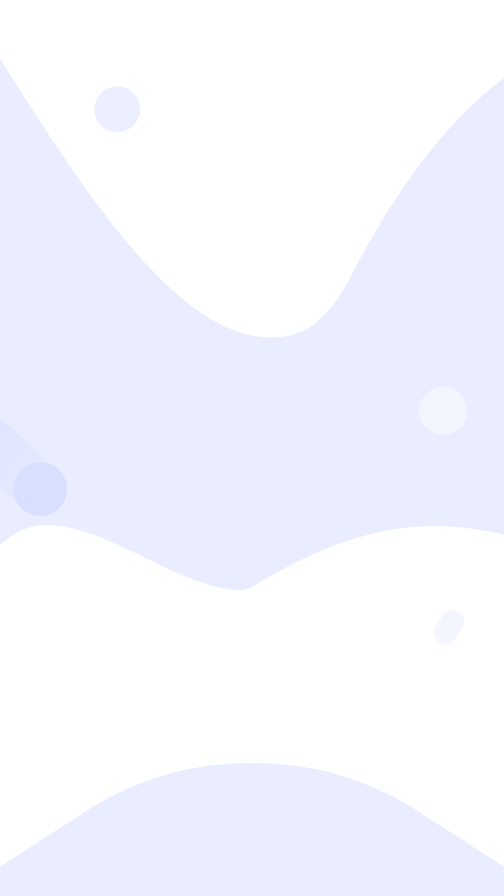
A WebGL 2 fragment shader for this background:

```glsl
#version 300 es
precision highp float;
// Flat lavender waves on white with a few pale discs, a pill and a fading trail.
// Wave edges are height curves joined from cubic Hermite spans; the small
// shapes are distance functions. All edges are smoothed over one pixel.
uniform vec2 u_resolution;
out vec4 fragColor;

// Cubic through knots a and b, each given as (x, y, slope)
float span(float x, vec3 a, vec3 b) {
  float w = b.x - a.x;
  float t = clamp((x - a.x) / w, 0.0, 1.0);
  float s = t * t * (3.0 - 2.0 * t);
  float u = 1.0 - t;
  return mix(a.y, b.y, s) + w * t * u * (a.z * u - b.z * t);
}

// Upper edge of the wide band: a deep valley, then a climb to the right
float bandTop(float x) {
  vec3 valley = vec3(2.32, 2.892, 0.0);
  vec3 bend = vec3(3.0, 2.38, -1.93);
  if (x < valley.x) return span(x, vec3(0.0, 0.5, 1.6), valley);
  if (x < bend.x) return span(x, valley, bend);
  return span(x, bend, vec3(4.32, 0.67, -0.75));
}

// Lower edge of the wide band: two crests with a tight dip between them
float bandBottom(float x) {
  vec3 crestLeft = vec3(0.38, 4.5, 0.0);
  vec3 dip = vec3(2.03, 5.058, 0.08);
  vec3 bend = vec3(2.19, 5.015, -0.62);
  vec3 crestRight = vec3(3.72, 4.51, 0.0);
  if (x < crestLeft.x) return span(x, vec3(0.0, 4.67, -0.85), crestLeft);
  if (x < dip.x) return span(x, crestLeft, dip);
  if (x < bend.x) return span(x, dip, bend);
  if (x < crestRight.x) return span(x, bend, crestRight);
  return span(x, crestRight, vec3(4.32, 4.58, 0.21));
}

// Symmetric hill: rounded top with straight flanks
float hillTop(float x) {
  float d = abs(x - 2.16);
  return span(d, vec3(0.0, 6.54, 0.0), vec3(1.41, 6.945, 0.63))
       + 0.645 * max(d - 1.41, 0.0);
}

// Coverage of the region where d is negative
float cover(float d) {
  float slope = length(vec2(dFdx(d), dFdy(d)));
  return clamp(0.5 - d / max(slope, 1e-5), 0.0, 1.0);
}

float disc(vec2 p, vec2 center, float radius) {
  return cover(length(p - center) - radius);
}

float pill(vec2 p, vec2 a, vec2 b, float radius) {
  vec2 ab = b - a;
  float t = clamp(dot(p - a, ab) / dot(ab, ab), 0.0, 1.0);
  return cover(length(p - a - ab * t) - radius);
}

void main() {
  // Canvas units: 4.32 wide and 7.68 tall, y measured down from the top
  vec2 uv = gl_FragCoord.xy / u_resolution;
  vec2 p = vec2(uv.x, 1.0 - uv.y) * vec2(4.32, 7.68);

  vec3 lavender = vec3(0.918, 0.929, 1.0);
  vec3 mist = vec3(0.953, 0.965, 1.0);
  vec3 color = vec3(1.0);

  // Wide band and bottom hill
  float band = cover(bandTop(p.x) - p.y) * cover(p.y - bandBottom(p.x));
  color = mix(color, lavender, max(band, cover(hillTop(p.x) - p.y)));

  // Trail running up and left from the blue disc, fading towards it
  vec2 head = vec2(0.345, 4.192);
  vec2 along = vec2(-0.75, -0.661);
  float reach = dot(p - head, along);
  float trail = pill(p, head, head + along * 1.5, 0.23);
  float fade = 1.0 - smoothstep(-0.1, 0.55, reach);
  color = mix(color, mix(vec3(0.878, 0.902, 1.0), lavender, 0.75 * fade), trail);

  // Discs and the small tilted pill
  color = mix(color, vec3(0.843, 0.878, 1.0), disc(p, head, 0.23));
  color = mix(color, vec3(0.922, 0.937, 1.0), disc(p, vec2(1.005, 0.937), 0.196));
  color = mix(color, mist, disc(p, vec2(3.797, 3.522), 0.204));
  color = mix(color, vec3(0.957, 0.965, 1.0),
              pill(p, vec2(3.878, 5.33), vec2(3.818, 5.42), 0.1));

  fragColor = vec4(color, 1.0);
}
```
